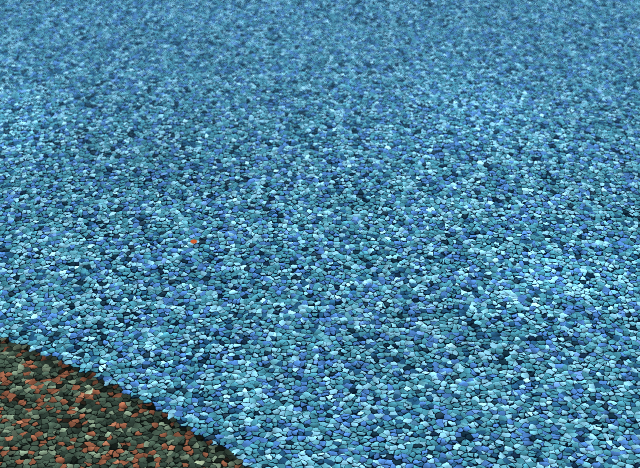
This texture is drawn by a WebGL 2 fragment shader. Its source:

```glsl
#version 300 es
precision highp float;
// Blue rubber-granule ground in perspective, with a red and green granule corner.
uniform vec2 u_resolution;
out vec4 outColor;

const float DENSITY = 68.0;   // granules per canvas height at the near edge
const float RECESSION = 0.52; // how fast granules shrink with height
const float FLATTEN = 1.5;    // foreshortening of the granules
const float CENTER_X = 0.68;

vec3 hash3(vec2 cell) {
  uvec3 v = uvec3(ivec3(ivec2(cell), 17) + 4096) * 1664525u + 1013904223u;
  v.x += v.y * v.z; v.y += v.z * v.x; v.z += v.x * v.y;
  v ^= v >> 16u;
  v.x += v.y * v.z; v.y += v.z * v.x; v.z += v.x * v.y;
  return vec3(v >> 8u) / 16777216.0;
}

float gradientCorner(vec2 cell, vec2 offset) {
  float angle = 6.2832 * hash3(cell).x;
  return dot(vec2(cos(angle), sin(angle)), offset);
}

float gradientNoise(vec2 p) {
  vec2 i = floor(p), f = fract(p);
  vec2 w = f * f * f * (f * (f * 6.0 - 15.0) + 10.0);
  vec2 e = vec2(1, 0);
  float low = mix(gradientCorner(i, f), gradientCorner(i + e, f - e), w.x);
  float high = mix(gradientCorner(i + e.yx, f - e.yx), gradientCorner(i + 1.0, f - 1.0), w.x);
  return mix(low, high, w.y);
}

// Canvas position to ground position, and back
vec2 toGround(vec2 p) {
  float nearness = 1.0 - RECESSION * p.y;
  return DENSITY * vec2((p.x - CENTER_X) / nearness, -FLATTEN * log(nearness) / RECESSION);
}

vec2 toCanvas(vec2 g) {
  float nearness = exp(-g.y * RECESSION / (DENSITY * FLATTEN));
  return vec2(g.x * nearness / DENSITY + CENTER_X, (1.0 - nearness) / RECESSION);
}

vec2 seedOffset(vec2 cell) { return hash3(cell).xy; }

// Nearest granule: xy = vector to its seed, z = distance to its border
vec3 granule(vec2 g, out vec2 id) {
  vec2 base = floor(g), toSeed = vec2(0);
  float nearest = 9.0, border = 9.0;
  for (int k = 0; k < 9; k++) {
    vec2 cell = base + vec2(k % 3 - 1, k / 3 - 1);
    vec2 r = cell + seedOffset(cell) - g;
    if (dot(r, r) < nearest) { nearest = dot(r, r); toSeed = r; id = cell; }
  }
  for (int k = 0; k < 25; k++) {
    vec2 cell = id + vec2(k % 5 - 2, k / 5 - 2);
    vec2 r = cell + seedOffset(cell) - g;
    vec2 span = r - toSeed;
    if (dot(span, span) > 0.0001) border = min(border, dot(0.5 * (r + toSeed), normalize(span)));
  }
  return vec3(toSeed, border);
}

vec3 blueGranule(float pick) {
  vec3 c = mix(vec3(0.14, 0.33, 0.47), vec3(0.25, 0.52, 0.60), step(0.10, pick));
  c = mix(c, vec3(0.27, 0.46, 0.70), step(0.42, pick));
  c = mix(c, vec3(0.36, 0.63, 0.71), step(0.61, pick));
  return mix(c, vec3(0.48, 0.72, 0.82), step(0.78, pick));
}

vec3 cornerGranule(float pick) {
  vec3 c = mix(vec3(0.17, 0.23, 0.20), vec3(0.26, 0.34, 0.29), step(0.25, pick));
  c = mix(c, vec3(0.51, 0.32, 0.24), step(0.66, pick));
  return mix(c, vec3(0.44, 0.52, 0.44), step(0.88, pick));
}

// Height above the curved seam between both surfaces
float seam(vec2 p) { return p.y - 0.277 + p.x * (0.33 + 0.357 * p.x); }

float glow(vec2 p, vec2 center, vec2 size) {
  vec2 q = (p - center) / size;
  return exp(-dot(q, q));
}

vec3 ground(vec2 p) {
  vec2 id, g = toGround(p);
  // Ragged granule outlines
  g += 0.35 * vec2(gradientNoise(g * 1.7), gradientNoise(g * 1.7 + 40.5));
  vec3 chip = granule(g, id);
  vec3 rnd = hash3(id + 700.0), tilt = hash3(id - 300.0) - 0.5;
  bool blue = seam(toCanvas(id + seedOffset(id))) > 0.0;
  vec3 body = blue ? blueGranule(rnd.x) : cornerGranule(rnd.x);
  vec3 gap = blue ? vec3(0.025, 0.09, 0.155) : vec3(0.05, 0.075, 0.065);
  // Tilted facets, lit from the far side, with the gap shadow below
  float facet = 1.05 + 0.20 * (rnd.y - 0.5) - dot(chip.xy, 0.7 * tilt.xy + vec2(0, 0.30));
  float gapWidth = 0.08 * (rnd.z - 0.45) + 0.38 * max(chip.y, 0.0) * rnd.z;
  float cover = smoothstep(gapWidth - 0.03, gapWidth + 0.08, chip.z);
  cover *= 1.0 - 0.75 * step(0.96, rnd.z);
  vec3 color = mix(gap, body * facet * 1.06, cover);
  color += vec3(0.13, 0.11, 0.09) * cover * step(0.96, rnd.y);
  // Shadow on the corner side of the seam
  if (!blue) color *= mix(0.6, 1.0, smoothstep(0.0, 0.03, -seam(p)));
  float speck = length((p - vec2(0.414, 0.484)) / vec2(0.008, 0.005));
  return mix(color, vec3(0.78, 0.36, 0.20), 1.0 - smoothstep(0.7, 1.1, speck));
}

void main() {
  vec2 p = gl_FragCoord.xy / u_resolution.y;
  // Lens blur grows towards the far edge
  float blur = 0.0007 + 0.0012 * smoothstep(0.5, 1.0, p.y);
  vec3 color = vec3(0);
  for (int k = 0; k < 5; k++) {
    float angle = 1.2566 * float(k) + 0.3;
    color += ground(p + blur * vec2(cos(angle), sin(angle))) / 5.0;
  }
  // Far haze and broad patches of light
  float onBlue = smoothstep(-0.01, 0.01, seam(p));
  color = mix(color, vec3(0.30, 0.53, 0.70), 0.36 * smoothstep(0.5, 1.0, p.y));
  float light = 0.11 * glow(p, vec2(1.02, 0.75), vec2(0.20, 0.10))
    + 0.14 * glow(p, vec2(1.20, 0.41), vec2(0.17, 0.08))
    + 0.10 * glow(p, vec2(0.04, 0.75), vec2(0.10, 0.12))
    - 0.06 * glow(p, vec2(0.28, 0.64), vec2(0.25, 0.14))
    - 0.06 * glow(p, vec2(0.88, 0.29), vec2(0.20, 0.07));
  light += 0.03 + 0.06 * gradientNoise(p * vec2(9, 14));
  color *= 1.0 + light * onBlue;
  outColor = vec4(clamp(color, 0.0, 1.0), 1.0);
}
```
